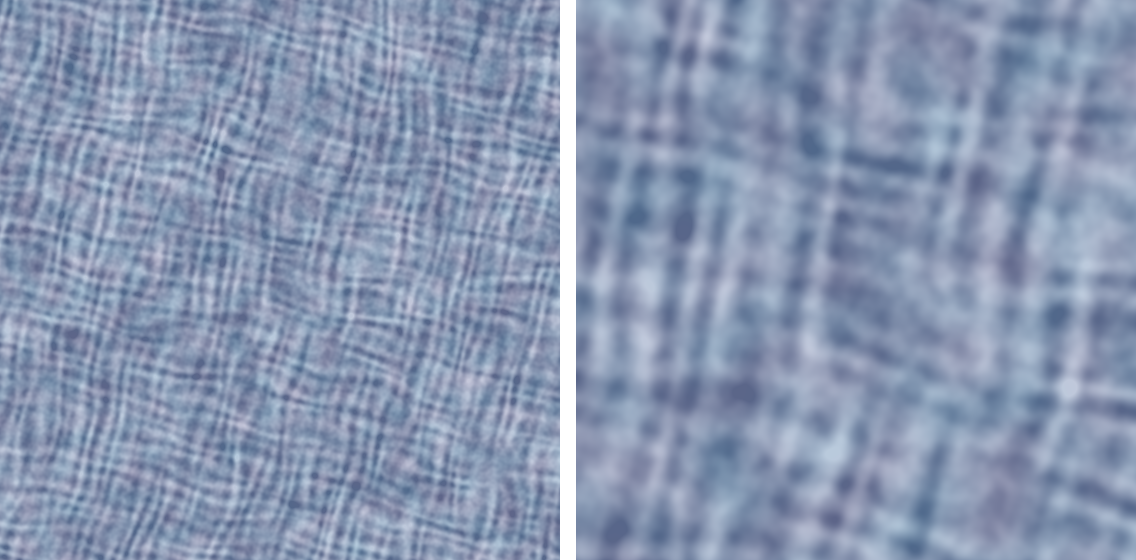
Left, the full canvas; right, a detail of the centre.
This texture is drawn by a three.js fragment shader. Its source:

```glsl
// Draws a loosely woven blue-grey cloth with uneven, slightly tilted threads.
varying vec2 vUv;

const float TAU = 6.2831853;

vec2 gradientAt(vec2 cell) {
  float angle = TAU * fract(sin(dot(cell, vec2(127.1, 311.7))) * 43758.55);
  return vec2(cos(angle), sin(angle));
}

// Gradient noise, centred on zero
float noise(vec2 p) {
  vec2 i = floor(p);
  vec2 f = p - i;
  vec2 w = f * f * f * (f * (f * 6.0 - 15.0) + 10.0);
  vec2 e = vec2(1.0, 0.0);
  float low = mix(dot(gradientAt(i), f), dot(gradientAt(i + e), f - e), w.x);
  float high = mix(dot(gradientAt(i + e.yx), f - e.yx),
                   dot(gradientAt(i + 1.0), f - 1.0), w.x);
  return mix(low, high, w.y);
}

// Signed ridge profile of one thread set; its strength fades in patches
float threads(float across, vec2 p) {
  float strength = clamp(0.85 + 1.1 * noise(p * 0.23), 0.25, 1.25);
  return strength * cos(TAU * across);
}

void main() {
  // Tilted weave space: one unit is one thread
  vec2 weave = mat2(0.974, 0.225, -0.225, 0.974) * vUv * vec2(40.0, 39.0) + 60.0;

  // Threads wander, each mostly along its own length
  vec2 bend = vec2(noise(weave * 0.09), noise(weave * 0.09 + 37.3)) * 1.3;
  vec2 wobble = vec2(noise(weave * vec2(0.55, 0.22) + 11.7),
                     noise(weave * vec2(0.22, 0.55) + 83.1)) * 0.75;
  vec2 p = weave + bend + wobble;

  float warp = threads(p.x, weave + 19.4);
  float weft = threads(p.y, weave + 71.8);
  float tone = 0.5 + 0.165 * warp + 0.135 * weft - 0.04 * warp * weft;

  // Single threads brighten and darken along their runs
  tone += 0.40 * noise(p * vec2(1.15, 0.24) + 5.3);
  tone += 0.34 * noise(p * vec2(0.22, 1.2) + 47.9);

  // Fibre fuzz and broad wear
  tone += 0.24 * noise(weave * 1.7 + 29.2) + 0.12 * noise(weave * 3.1 + 3.6);
  tone += 0.20 * noise(weave * 0.13 + 91.5);

  vec3 shadowBlue = vec3(0.32, 0.387, 0.528);
  vec3 paleBlue = vec3(0.74, 0.787, 0.86);
  vec3 cloth = mix(shadowBlue, paleBlue, clamp(tone, 0.04, 1.0));

  // Faint rosy and cool mottling
  cloth += vec3(0.06, -0.015, -0.01) * noise(weave * 0.6 + 15.8);
  gl_FragColor = vec4(cloth, 1.0);
}
```
